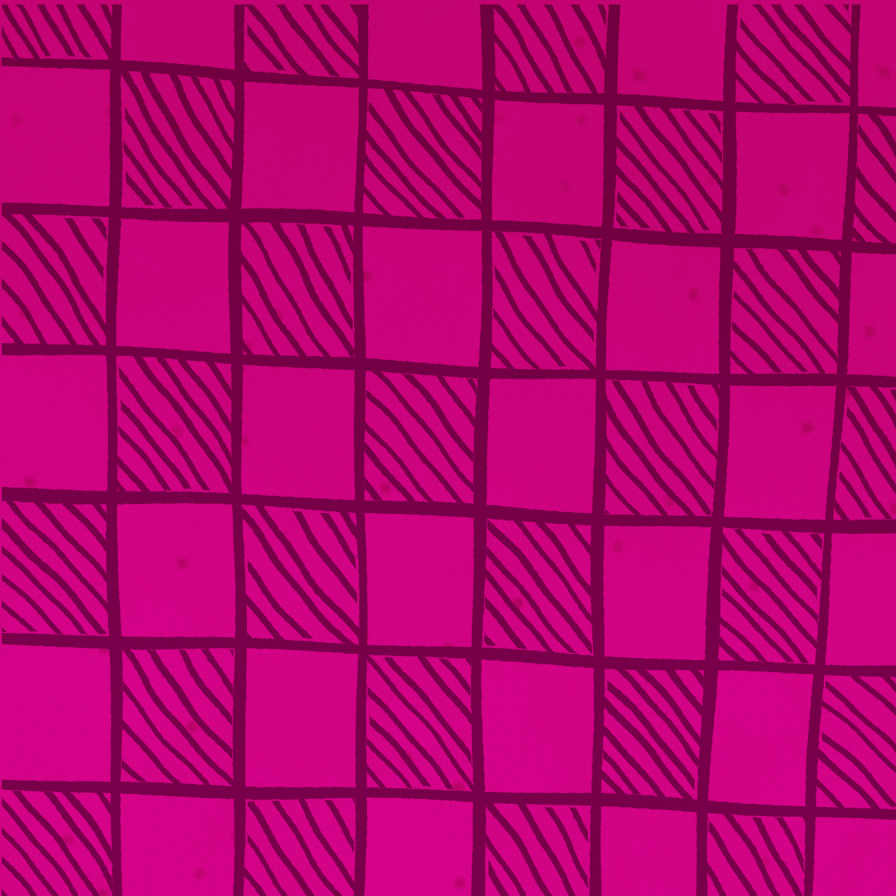
This pattern is drawn by a Shadertoy shader. Its source:

```glsl
#define PITCH vec2(0.1387, 0.1607)
#define FIRST_LINE vec2(0.1276, 0.0690)
#define GRID_HALF_WIDTH 0.0060
#define STROKE_HALF_WIDTH 0.0034
#define STROKE_SPACING 0.0220
#define STROKE_ANGLE 0.92
#define ROUGHNESS 0.0006
#define DYE_TOP vec3(0.765, 0.010, 0.445)
#define DYE_BOTTOM vec3(0.825, 0.010, 0.525)
#define INK_TOP vec3(0.440, 0.000, 0.250)
#define INK_BOTTOM vec3(0.470, 0.000, 0.290)
#define STAIN vec3(0.640, 0.015, 0.310)

float hash(vec2 p) {
    return fract(sin(dot(p, vec2(127.1, 311.7))) * 43758.55);
}

// Layered sines, roughly -1 to 1
float waves(vec2 p) {
    float sum = 0.0, amp = 0.5;
    for (int i = 0; i < 4; i++) {
        sum += amp * sin(p.x + 1.7 * sin(p.y)) * cos(p.y - 1.3 * sin(p.x * 0.8));
        p = mat2(1.2, 1.6, -1.6, 1.2) * p + 3.1;
        amp *= 0.55;
    }
    return sum;
}

// Cellular noise: distance to the nearest point and that point's random value
vec2 cellular(vec2 p) {
    vec2 base = floor(p), best = vec2(9.0, 0.0);
    for (int y = -1; y <= 1; y++)
    for (int x = -1; x <= 1; x++) {
        vec2 id = base + vec2(x, y);
        vec2 point = id + vec2(hash(id), hash(id + 41.3));
        float d = length(p - point);
        if (d < best.x) best = vec2(d, hash(id + 17.9));
    }
    return best;
}

// Hand-drawn drift of one ruled line
float wobble(float t, float seed) {
    float phase = 6.28 * hash(vec2(seed, 3.7));
    return 0.0030 * sin(7.0 * t + phase) + 0.0013 * sin(23.0 * t + 2.0 * phase);
}

// Columns lean left toward the lower right
float columnLine(float k, float y) {
    float lean = 0.058 * pow(k / 7.0, 3.0) * y;
    return FIRST_LINE.x + PITCH.x * (k - 1.0) - lean + wobble(y, k);
}

// Rows slope down to the right, the upper ones most
float rowLine(float k, float x) {
    float slope = 0.03 + 0.03 / k;
    return FIRST_LINE.y + PITCH.y * (k - 1.0) + slope * x + wobble(x, k + 20.0);
}

// Distance to the grid; also returns the column and row of the cell
float gridDistance(vec2 p, out vec2 cell) {
    float d = 1.0;
    cell = vec2(0.0);
    for (float k = 1.0; k < 7.5; k++) {
        vec2 offset = p - vec2(columnLine(k, p.y), rowLine(k, p.x));
        cell += step(0.0, offset);
        vec2 width = GRID_HALF_WIDTH * (0.82 + 0.36 * vec2(hash(vec2(k, 1.0)), hash(vec2(k, 2.0))));
        width += 0.0009 * sin(13.0 * p.yx + 5.0 * k);
        vec2 edge = abs(offset) - width;
        d = min(d, min(edge.x, edge.y));
    }
    return d;
}

// Uneven diagonal strokes, tilted and spaced anew in each cell
float hatchDistance(vec2 p, vec2 cell, float gridD) {
    vec2 local = p - FIRST_LINE - (cell - 0.5) * PITCH;
    float angle = STROKE_ANGLE + 0.18 * (hash(cell + 5.0) - 0.5);
    float spacing = STROKE_SPACING * (0.85 + 0.28 * hash(cell + 9.0));
    float along = dot(local, vec2(cos(angle), sin(angle)));
    float across = dot(local, vec2(sin(angle), -cos(angle)));
    float n = across / spacing * (1.0 + 0.9 * along) + hash(cell);
    n += 0.22 * sin(22.0 * along + 6.28 * hash(cell + 2.0));
    float id = round(n);
    vec2 seed = cell * 31.0 + id;
    float jitter = 0.36 * (hash(seed) - 0.5) + 0.05 * sin(70.0 * along + 9.0 * id);
    float halfWidth = STROKE_HALF_WIDTH * (0.8 + 0.4 * hash(seed + 0.5));
    float endGap = mix(-0.006, 0.004, hash(seed + 7.0));
    return max(abs(n - id - jitter) * spacing - halfWidth, endGap - gridD);
}

void mainImage(out vec4 fragColor, in vec2 fragCoord) {
    vec2 p = fragCoord / iResolution.xy;
    p.y = 1.0 - p.y;

    // Ink: grid lines and hatching in alternate cells
    vec2 cell;
    float d = gridDistance(p, cell);
    if (mod(cell.x + cell.y, 2.0) < 0.5) d = min(d, hatchDistance(p, cell, d));
    d += ROUGHNESS * (waves(p * 190.0) + waves(p.yx * 420.0));
    d = max(d, max(0.005 - p.y, 0.002 - p.x));
    float soft = max(0.0009, 0.8 / iResolution.y);
    float ink = 1.0 - smoothstep(-soft, soft, d);

    // Dyed cloth: broad tone, blotches and fine grain
    float mottle = waves(p * 9.0);
    float tone = smoothstep(0.0, 0.85, p.y - 0.12 * (p.x - 0.5)) + 0.22 * mottle;
    vec3 cloth = mix(DYE_TOP, DYE_BOTTOM, clamp(tone, -0.4, 1.15));
    vec2 spot = cellular(p * 13.0 + 0.03 * waves(p * 90.0));
    float stain = step(0.72, spot.y) * (1.0 - smoothstep(0.03, 0.13, spot.x));
    stain *= 0.3 + 0.35 * hash(spot.yy);
    cloth = mix(cloth, STAIN, stain);

    vec3 color = mix(cloth, mix(INK_TOP, INK_BOTTOM, clamp(tone, 0.0, 1.0)), ink);
    float grain = 0.5 - cellular(p * vec2(150.0, 190.0)).x;
    float weave = sin(420.0 * (p.x + p.y) + 2.0 * mottle) * sin(640.0 * (p.x - 0.6 * p.y));
    color *= 1.0 + 0.035 * grain + 0.010 * weave;
    fragColor = vec4(color, 1.0);
}
```
